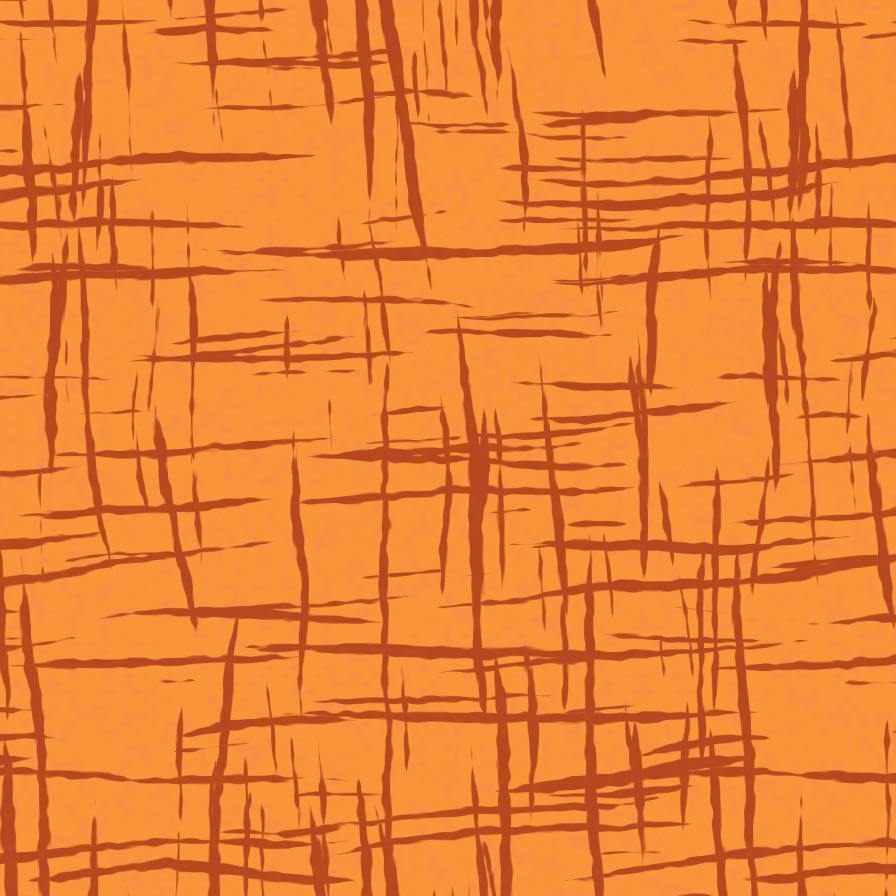
A Shadertoy shader for this pattern:

```glsl
// Rough crosshatch of rust brush strokes on an orange ground.
// Two layers of tapered, slightly bent strokes (level and upright) are scattered
// in a repeating tile; stretched noise frays their edges and dries out their ends.

const vec2 TILE = vec2(0.795, 1.0);
const int STROKES = 82;

float hash(vec2 p) {
    return fract(sin(dot(p, vec2(127.1, 311.7))) * 43758.5453);
}

float valueNoise(vec2 p) {
    vec2 cell = floor(p);
    vec2 f = fract(p);
    f = f * f * (3.0 - 2.0 * f);
    float low = mix(hash(cell), hash(cell + vec2(1, 0)), f.x);
    float high = mix(hash(cell + vec2(0, 1)), hash(cell + vec2(1, 1)), f.x);
    return mix(low, high, f.y);
}

// Shortest offset between two points of the repeating tile
vec2 wrapOffset(vec2 offset, vec2 period) {
    return mod(offset + 0.5 * period, period) - 0.5 * period;
}

// Signed distance to a tapered stroke; offset = (along, across) from its centre
float strokeDistance(vec2 offset, float halfLength, float halfWidth, float slant, float bend) {
    float t = offset.x / halfLength;
    float spine = slant * offset.x + bend * (t * t - 0.4);
    float taper = 1.0 - t * t * t * t;
    return abs(offset.y - spine) - halfWidth * taper;
}

// Stretched bristle texture, as an offset of the stroke edge
float bristles(vec2 p, float seed) {
    float coarse = valueNoise(p * vec2(17.0, 70.0) + seed) - 0.5;
    float fine = valueNoise(p * vec2(75.0, 190.0) + seed * 2.0) - 0.5;
    return 0.0042 * coarse + 0.0038 * fine;
}

// Nearest stroke of one layer; p and period are given as (along, across)
float strokeLayer(vec2 p, vec2 period, vec2 slantRange, float seed) {
    vec2 warped = p;
    warped.y += 0.016 * (valueNoise(p * 6.0 + seed) - 0.5);
    warped.y += 0.004 * (valueNoise(p * 26.0 + seed) - 0.5);
    float nearest = 1.0;
    for (int i = 0; i < STROKES; i++) {
        float id = float(i);
        float along = hash(vec2(id, seed));
        float across = (id + 2.5 * hash(vec2(id, seed + 1.0))) / float(STROKES);
        float size = pow(hash(vec2(id, seed + 2.0)), 1.5);
        float vary = hash(vec2(id, seed + 3.0));
        float lean = hash(vec2(id, seed + 4.0));

        float halfLength = mix(0.03, 0.24, size) * mix(0.7, 1.3, vary);
        float halfWidth = mix(0.0015, 0.0066, size) * mix(1.3, 0.7, vary);
        float slant = mix(slantRange.x, slantRange.y, lean);
        float bend = 0.024 * (fract(lean * 7.0) - 0.5) * size;
        vec2 offset = wrapOffset(warped - vec2(along, across) * period, period);
        nearest = min(nearest, strokeDistance(offset, halfLength, halfWidth, slant, bend));
    }
    return nearest + bristles(p, seed);
}

void mainImage(out vec4 fragColor, in vec2 fragCoord) {
    vec2 p = fragCoord / iResolution.y;
    float pixel = 1.0 / iResolution.y;

    // Level strokes rise to the right, upright strokes lean to the left
    float level = strokeLayer(p, TILE, vec2(-0.03, 0.12), 11.0);
    float upright = strokeLayer(p.yx, TILE.yx, vec2(-0.15, 0.04), 37.0);
    float ink = 1.0 - smoothstep(-pixel, pixel, min(level, upright));

    // Faint mottling of both colours
    float mottle = smoothstep(0.55, 0.85, valueNoise(p * 110.0));
    vec3 orange = mix(vec3(0.975, 0.585, 0.225), vec3(0.96, 0.565, 0.26), mottle);
    vec3 rust = mix(vec3(0.72, 0.28, 0.13), vec3(0.72, 0.30, 0.10), mottle);

    fragColor = vec4(mix(orange, rust, ink), 1.0);
}
```
